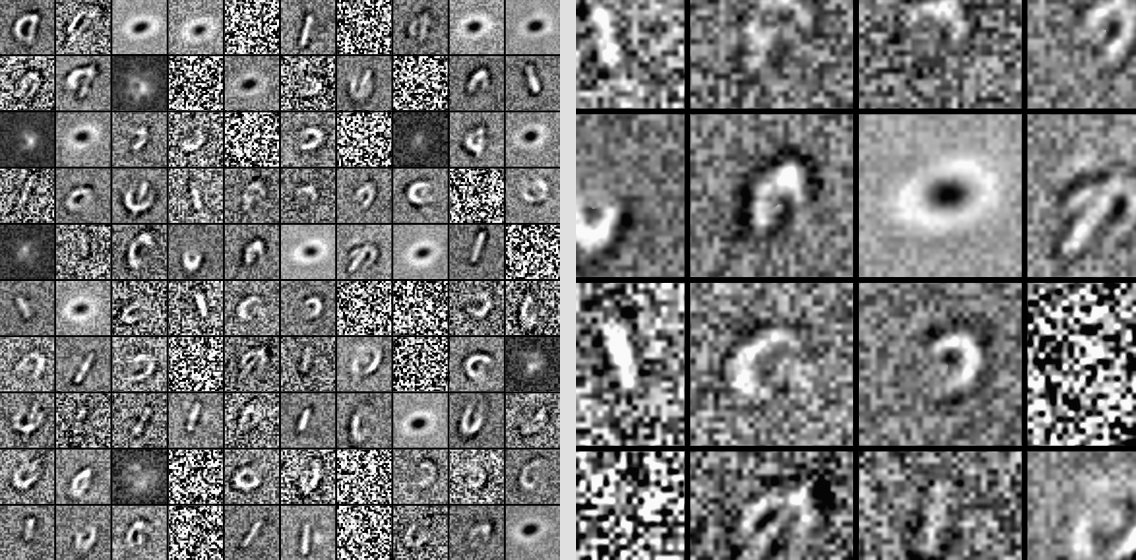
Left: the whole. Right: its middle third, enlarged.
Reproduce this pattern procedurally as a WebGL 2 fragment shader.

```glsl
#version 300 es
precision highp float;
// Draws a 10 by 10 sheet of noisy grey tiles holding faint strokes, rings and blobs, parted by black lines.

#define TILES 10.0
#define TEXELS 28.0
#define LINE_WIDTH 1.0
#define NOISE_ONLY_SHARE 0.12
#define DARK_SHARE 0.07
#define DOT_SHARE 0.14
#define BASE_GREY 0.50
#define STROKE_WIDTH 0.10
#define STROKE_GAIN 0.52
#define BLOTCH_GAIN 0.55
#define SEED 37

uniform vec2 u_resolution;
out vec4 fragColor;

// Integer hash to the range 0..1
float hash(ivec3 key) {
    uvec3 k = uvec3(key + 1000);
    uint h = k.x * 1597334673u ^ k.y * 3812015801u ^ k.z * 2798796415u;
    h = (h ^ (h >> 16)) * 2146121005u;
    h = (h ^ (h >> 15)) * 2221713035u;
    return float((h ^ (h >> 16)) >> 8) / 16777216.0;
}

// Smoothly interpolated value noise, -1..1
float valueNoise(vec2 x, int seed) {
    ivec2 i = ivec2(floor(x));
    vec2 f = fract(x);
    f = f * f * (3.0 - 2.0 * f);
    float low = mix(hash(ivec3(i, seed)), hash(ivec3(i + ivec2(1, 0), seed)), f.x);
    float high = mix(hash(ivec3(i + ivec2(0, 1), seed)), hash(ivec3(i + ivec2(1, 1), seed)), f.x);
    return 2.0 * mix(low, high, f.y) - 1.0;
}

float segmentDistance(vec2 p, vec2 a, vec2 b) {
    vec2 ab = b - a;
    return length(p - a - ab * clamp(dot(p - a, ab) / dot(ab, ab), 0.0, 1.0));
}

float bump(float d, float width) {
    return exp(-d * d / (width * width));
}

// Bright ridge with dark flanks
float ridge(float d) {
    return bump(d, STROKE_WIDTH) - 0.6 * bump(abs(d) - 2.1 * STROKE_WIDTH, 1.1 * STROKE_WIDTH);
}

// Slanted partial ring joined by a straight stroke
float glyph(vec2 q, ivec2 tile) {
    float r[8];
    for (int i = 0; i < 8; i++) r[i] = hash(ivec3(tile, SEED + 20 + i));
    q.x -= mix(0.05, 0.5, r[0]) * q.y;
    vec2 radius = vec2(mix(0.22, 0.42, r[1]), mix(0.25, 0.5, r[2]));
    vec2 v = q - vec2(0.0, 0.3 * (r[3] - 0.5));
    float ring = (length(v / radius) - 1.0) * min(radius.x, radius.y);
    float turn = cos(atan(v.y, v.x) - 6.2832 * r[4]);
    float arc = smoothstep(-0.9, 0.1, turn) * step(0.28, r[5]);
    vec2 top = vec2(0.5 * (r[6] - 0.5), mix(0.25, 0.6, r[3]));
    vec2 foot = vec2(0.5 * (r[7] - 0.5), -mix(0.2, 0.6, r[1]));
    float bar = segmentDistance(q, top, foot);
    float barGain = mix(1.0, 0.65 * step(0.45, r[6]), step(0.28, r[5]));
    return arc * ridge(ring) + barGain * ridge(bar);
}

void main() {
    // Tile layout: lines lie between tiles only
    float pitch = TEXELS + LINE_WIDTH;
    vec2 sheet = gl_FragCoord.xy / u_resolution * (TILES * pitch - LINE_WIDTH);
    ivec2 tile = ivec2(floor(sheet / pitch));
    vec2 local = sheet - pitch * vec2(tile);
    int tileSeed = SEED + 100 + tile.x + 16 * tile.y;

    // Random traits of this tile
    float kind = hash(ivec3(tile, SEED));
    float grain = hash(ivec3(tile, SEED + 1));
    float size = hash(ivec3(tile, SEED + 2));
    vec2 offset = vec2(hash(ivec3(tile, SEED + 3)), hash(ivec3(tile, SEED + 4))) - 0.5;
    vec2 q = 2.0 * local / TEXELS - 1.0 - 0.25 * offset;
    float middle = exp(-2.2 * dot(q, q));
    float speckle = valueNoise(local - 0.5, tileSeed);
    float blotch = valueNoise(local / 3.2, tileSeed + 300);
    float drift = valueNoise(local / 6.0, tileSeed + 600);

    float grey = BASE_GREY;
    if (kind < NOISE_ONLY_SHARE) {
        // Pure grain
        grey += 0.95 * speckle;
    } else if (kind < NOISE_ONLY_SHARE + DARK_SHARE) {
        // Bright blob on a dark ground
        float blob = bump(length(q), mix(0.25, 0.6, size));
        grey = 0.21 + (0.45 + 0.25 * blotch) * blob + 0.12 * blotch * middle;
        grey += mix(0.12, 0.24, grain) * speckle * (1.0 - 0.5 * middle);
    } else if (kind < NOISE_ONLY_SHARE + DARK_SHARE + DOT_SHARE) {
        // Dark dot in a pale halo
        vec2 v = q - vec2(0.35 * q.y, 0.0);
        float d = length(v * vec2(0.85, 1.15));
        grey = mix(0.50, 0.64, size) - 0.75 * bump(d, 0.2) + 0.28 * bump(d - 0.4, 0.17);
        grey += 0.2 * drift * middle + mix(0.12, 0.32, grain) * speckle * (1.0 - 0.65 * middle);
    } else {
        // Faint strokes among blotches and grain
        float grainGain = mix(0.24, 0.75, grain * grain);
        grey += 0.12 * (size - 0.55);
        grey += STROKE_GAIN * glyph(q, tile) * (0.85 + 0.5 * drift);
        grey += BLOTCH_GAIN * blotch * middle * (0.35 + 0.4 * size);
        grey += grainGain * speckle * (1.0 - 0.45 * middle);
    }
    grey = clamp(grey, 0.02, 0.98);

    // Black dividing lines
    vec2 fromLine = abs(mod(local + 0.5 * (LINE_WIDTH + pitch), pitch) - 0.5 * pitch);
    float soft = 0.6 * pitch * TILES / min(u_resolution.x, u_resolution.y);
    float inside = smoothstep(-soft, soft, min(fromLine.x, fromLine.y) - 0.5 * LINE_WIDTH);
    fragColor = vec4(vec3(grey * inside), 1.0);
}
```
